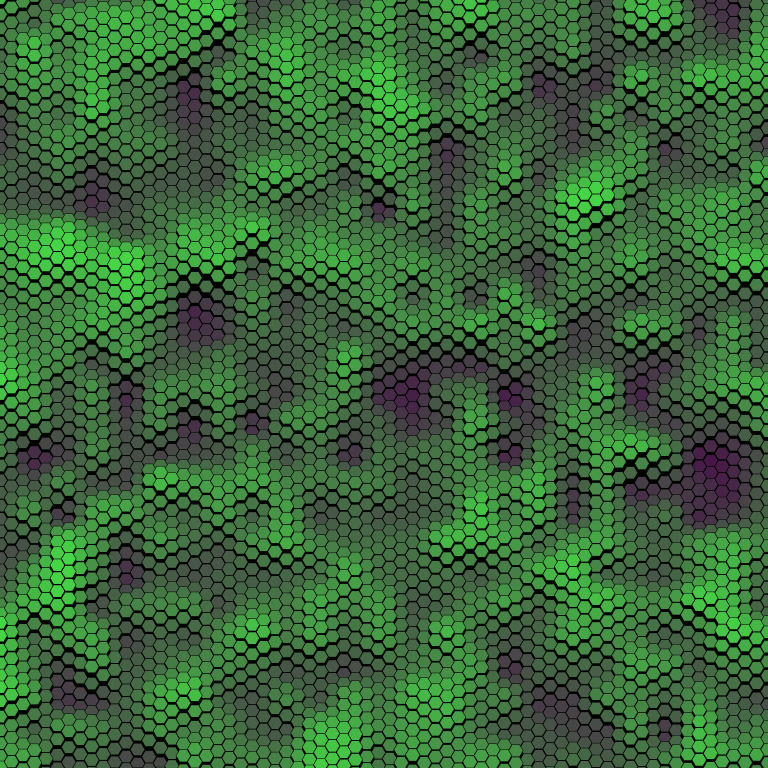
Reproduce this pattern procedurally as a WebGL 1 fragment shader.

```glsl
precision highp float;
// Field of hexagonal pillars seen from above, raised and tinted by a smooth height noise.

#define COLUMNS 67.0                  // hexagons across the canvas
#define ROWS 60.0                     // hexagons down the canvas
#define LINE 0.04                     // dark rim of each hexagon, in rows
#define LIFT 1.35                     // upward shift of the tallest pillar, in rows
#define BROAD_SIZE 4.9                // size of the broad height bumps, in rows
#define FINE_SIZE 2.4                 // size of the fine height bumps, in rows
#define FINE_SHARE 0.54               // weight of the fine bumps
#define CONTRAST 1.15                 // spread of heights around the middle
#define MIDDLE 0.55                   // mean height
#define LOW_COLOR vec3(0.28, 0.08, 0.28)
#define HIGH_COLOR vec3(0.27, 0.84, 0.27)
#define WALL_COLOR vec3(0.005, 0.01, 0.005)

uniform vec2 u_resolution;

const float COLUMN_STEP = 0.8660254;  // column spacing for a row spacing of 1

float hash(vec2 p) {
  vec3 q = fract(p.xyx * vec3(0.1031, 0.1030, 0.0973));
  q += dot(q, q.yzx + 33.33);
  return fract((q.x + q.y) * q.z);
}

float valueNoise(vec2 p) {
  vec2 i = floor(p);
  vec2 f = fract(p);
  f = f * f * (3.0 - 2.0 * f);
  float bottom = mix(hash(i), hash(i + vec2(1.0, 0.0)), f.x);
  float top = mix(hash(i + vec2(0.0, 1.0)), hash(i + vec2(1.0, 1.0)), f.x);
  return mix(bottom, top, f.y);
}

// Pillar height from 0 to 1
float pillarHeight(vec2 center) {
  float broad = valueNoise(center / BROAD_SIZE + 17.0);
  float fine = valueNoise(center / FINE_SIZE + 71.0);
  return clamp(MIDDLE + CONTRAST * (mix(broad, fine, FINE_SHARE) - 0.5), 0.0, 1.0);
}

// Signed distance to a flat-topped hexagon of height 1
float hexDistance(vec2 p) {
  p = abs(p);
  return max(p.y, dot(p, vec2(COLUMN_STEP, 0.5))) - 0.5;
}

float fill(float distance, float pixel) {
  return clamp(0.5 - distance / pixel, 0.0, 1.0);
}

void main() {
  float pixel = ROWS / u_resolution.y;
  vec2 p = gl_FragCoord.xy / u_resolution.y * vec2(COLUMNS * COLUMN_STEP, ROWS);
  vec3 color = WALL_COLOR;

  // Paint from back to front in half rows; odd columns sit half a row higher
  for (int n = 0; n < 8; n++) {
    float halfRow = float(n);
    float odd = 1.0 - mod(halfRow, 2.0);
    float column = 2.0 * floor((p.x / COLUMN_STEP - odd) * 0.5 + 0.5) + odd;
    vec2 center = vec2(column * COLUMN_STEP, floor(p.y) + 1.5 - 0.5 * halfRow);

    float height = pillarHeight(center);
    float d = hexDistance(p - center - vec2(0.0, LIFT * height));
    vec3 face = mix(LOW_COLOR, HIGH_COLOR, height);
    vec3 cap = mix(WALL_COLOR, face, fill(d + LINE, pixel));
    color = mix(color, cap, fill(d, pixel));
  }

  gl_FragColor = vec4(color, 1.0);
}
```
